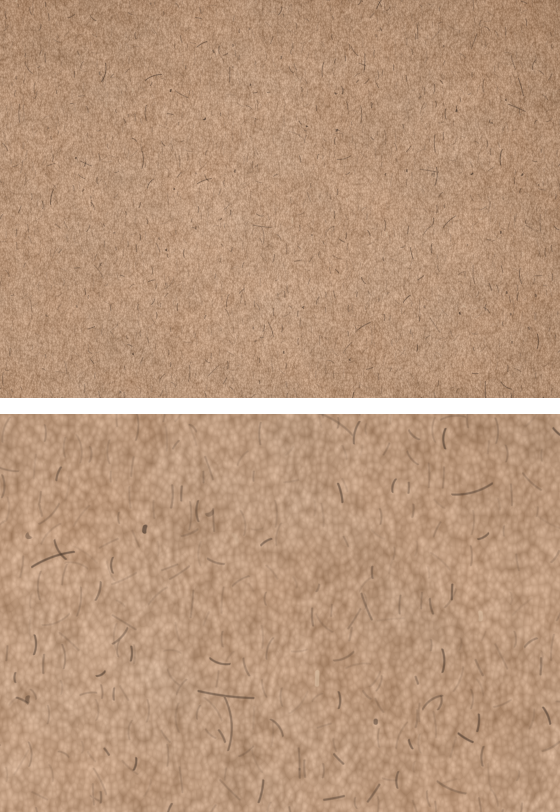
Top, the full canvas; bottom, a detail of the centre.
This texture is drawn by a Shadertoy shader. Its source:

```glsl
// Brown recycled paper: soft uneven light and cellular pulp grain,
// overlaid with scattered upright fibres, dark specks and pale flecks.
// All lengths are in units of the canvas height.

const vec3 PAPER = vec3(0.712, 0.574, 0.463);
const vec3 DARK_FIBRE = vec3(0.25, 0.19, 0.15);
const vec3 PALE_FIBRE = vec3(0.88, 0.78, 0.67);

vec4 hash4(vec2 cell, float seed) {
    vec4 h = fract((cell.xyxy + seed) * vec4(0.1031, 0.1030, 0.0973, 0.1099));
    h += dot(h, h.wzxy + 33.33);
    return fract((h.xxyz + h.yzzw) * h.zywx);
}

// Distance to the nearest scattered point, centred near zero
float cellular(vec2 p, float seed) {
    vec2 cell = floor(p);
    float nearest = 4.0;
    for (int y = -1; y <= 1; y++)
    for (int x = -1; x <= 1; x++) {
        vec2 id = cell + vec2(x, y);
        vec2 d = id + hash4(id, seed).xy - p;
        nearest = min(nearest, dot(d, d));
    }
    return sqrt(nearest) - 0.48;
}

// Slow drifting waves for broad unevenness
float waves(vec2 p) {
    float sum = 0.0, gain = 0.5;
    for (int i = 0; i < 4; i++) {
        sum += gain * sin(p.x + 1.3 * sin(p.y)) * sin(p.y + 0.9 * sin(p.x * 0.7));
        p = mat2(0.8, 0.6, -0.6, 0.8) * p * 1.9 + 2.7;
        gain *= 0.7;
    }
    return sum;
}

// Coverage of bent strokes, at most one per cell, mostly upright.
// halfLength is in cells; width is in canvas heights.
float fibres(vec2 p, float scale, float density, float halfLength, float width, float seed) {
    vec2 q = p * scale;
    vec2 cell = floor(q);
    float edge = 0.9 / iResolution.y;
    float cover = 0.0;
    for (int y = -1; y <= 1; y++)
    for (int x = -1; x <= 1; x++) {
        vec2 id = cell + vec2(x, y);
        vec4 place = hash4(id, seed);
        vec4 form = hash4(id, seed + 57.0);
        if (form.x > density) continue;
        float lean = 2.0 * place.z - 1.0;
        float angle = 1.5 * lean * lean * lean + 0.12 * (form.w - 0.5);
        float c = cos(angle), s = sin(angle);
        vec2 d = mat2(c, s, -s, c) * (q - id - place.xy);
        float h = halfLength * mix(0.3, 1.0, place.w);
        d.x += (form.y - 0.5) * 0.45 * d.y * d.y / h;
        float dist = length(vec2(d.x, max(abs(d.y) - h, 0.0))) / scale;
        float stroke = 1.0 - smoothstep(width - edge, width + edge, dist);
        cover = max(cover, stroke * mix(0.3, 1.0, form.z));
    }
    return cover;
}

// Broad light: dim top and borders, brighter below the middle
float lighting(vec2 uv) {
    vec2 d = (uv - vec2(0.44, 0.40)) * vec2(1.0, 0.95);
    return 0.024 - 0.15 * dot(d, d);
}

// Pulp mottling from coarse clouds down to fine grain
float pulp(vec2 p) {
    vec2 warped = p + 0.006 * sin(p.yx * 47.0 + 2.0 * sin(p * 31.0));
    float tone = 0.026 * waves(p * 11.0);
    tone -= 0.060 * cellular(warped * vec2(32.0, 22.0), 11.0);
    tone -= 0.085 * cellular(warped * vec2(90.0, 56.0), 23.0);
    tone += 0.095 * cellular(warped * vec2(140.0, 80.0), 37.0);
    tone -= 0.120 * cellular(p * vec2(215.0, 160.0), 41.0);
    return tone;
}

void mainImage(out vec4 fragColor, in vec2 fragCoord) {
    vec2 uv = fragCoord / iResolution.xy;
    vec2 p = fragCoord / iResolution.y;

    // Paper body with a faint warm drift
    vec3 color = PAPER + lighting(uv) + pulp(p);
    color += vec3(0.008, 0.0, -0.005) * waves(p * 16.0 + 5.0);

    // Faint hairs, then short and long dark fibres
    color = mix(color, DARK_FIBRE, 0.22 * fibres(p, 42.0, 0.75, 0.50, 0.0008, 3.0));
    color = mix(color, DARK_FIBRE, 0.55 * fibres(p, 30.0, 0.45, 0.28, 0.0009, 71.0));
    color = mix(color, DARK_FIBRE, 0.66 * fibres(p, 12.0, 0.50, 0.28, 0.0009, 131.0));

    // Dark specks and pale flecks
    color = mix(color, DARK_FIBRE, 0.85 * fibres(p, 13.0, 0.24, 0.03, 0.0018, 193.0));
    color = mix(color, PALE_FIBRE, 0.65 * fibres(p, 9.0, 0.20, 0.05, 0.0018, 241.0));

    fragColor = vec4(clamp(color, 0.0, 1.0), 1.0);
}
```
